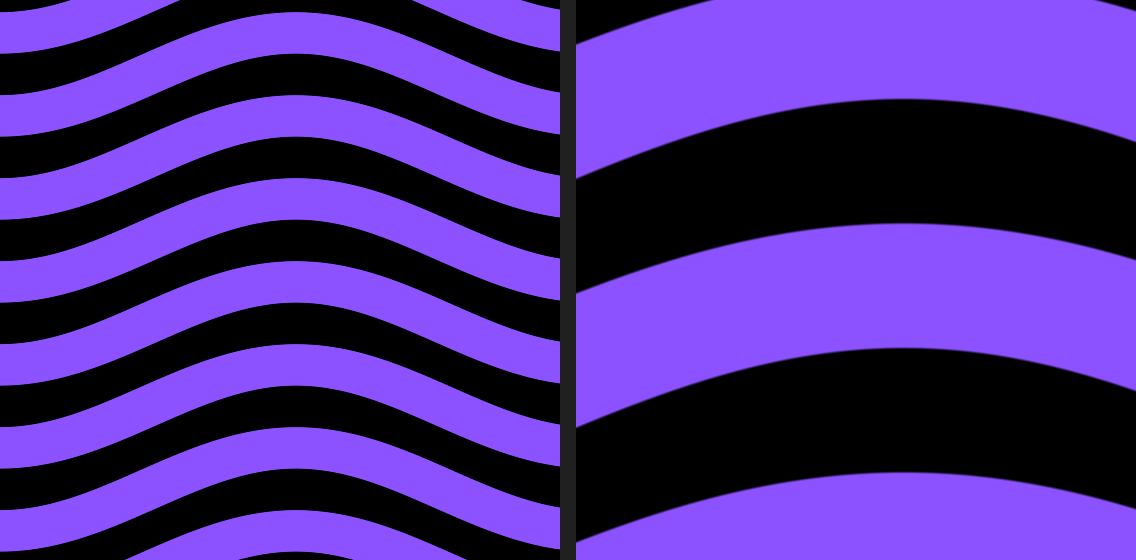
Left: the whole. Right: its middle third, enlarged.
Give the GLSL for this pattern, as a three.js fragment shader.

```glsl
// Violet wavy bands on black, stacked at an even vertical spacing.
// Each band is a stroke of constant width along a cosine wave; the distance
// to the wave is found by Newton steps towards the nearest point on it.

varying vec2 vUv;

const vec3 BAND_COLOR = vec3(0.55, 0.32, 1.0);
const vec3 GROUND_COLOR = vec3(0.0);

const float SPACING = 0.1482;      // vertical step between bands
const float HALF_WIDTH = 0.03705;  // half the stroke, across the band
const float WAVELENGTH = 1.057;
const float AMPLITUDE = 0.0741;
const float CREST_X = 0.5285;      // crest position of every band
const float CREST_Y = 0.9412;      // crest height of the top full band
const float EDGE = 0.001;          // half the width of the smoothed edge

const float WAVE_NUMBER = 6.28318 / WAVELENGTH;
const int NEWTON_STEPS = 4;

// Height of the reference wave's centre line.
float waveHeight(float x) {
  return CREST_Y - AMPLITUDE + AMPLITUDE * cos(WAVE_NUMBER * (x - CREST_X));
}

// Distance from p to the reference wave's centre line.
float waveDistance(vec2 p) {
  float x = p.x;
  for (int i = 0; i < NEWTON_STEPS; i++) {
    float phase = WAVE_NUMBER * (x - CREST_X);
    float slope = -AMPLITUDE * WAVE_NUMBER * sin(phase);
    float bend = -AMPLITUDE * WAVE_NUMBER * WAVE_NUMBER * cos(phase);
    float rise = waveHeight(x) - p.y;
    x -= (x - p.x + rise * slope) / (1.0 + slope * slope + rise * bend);
  }
  return length(vec2(x, waveHeight(x)) - p);
}

void main() {
  // Shift the point by whole bands so the reference wave is the closest one.
  vec2 p = vUv;
  p.y -= SPACING * floor((p.y - waveHeight(p.x)) / SPACING + 0.5);

  float edgeDistance = waveDistance(p) - HALF_WIDTH;
  float band = 1.0 - smoothstep(-EDGE, EDGE, edgeDistance);
  gl_FragColor = vec4(mix(GROUND_COLOR, BAND_COLOR, band), 1.0);
}
```
